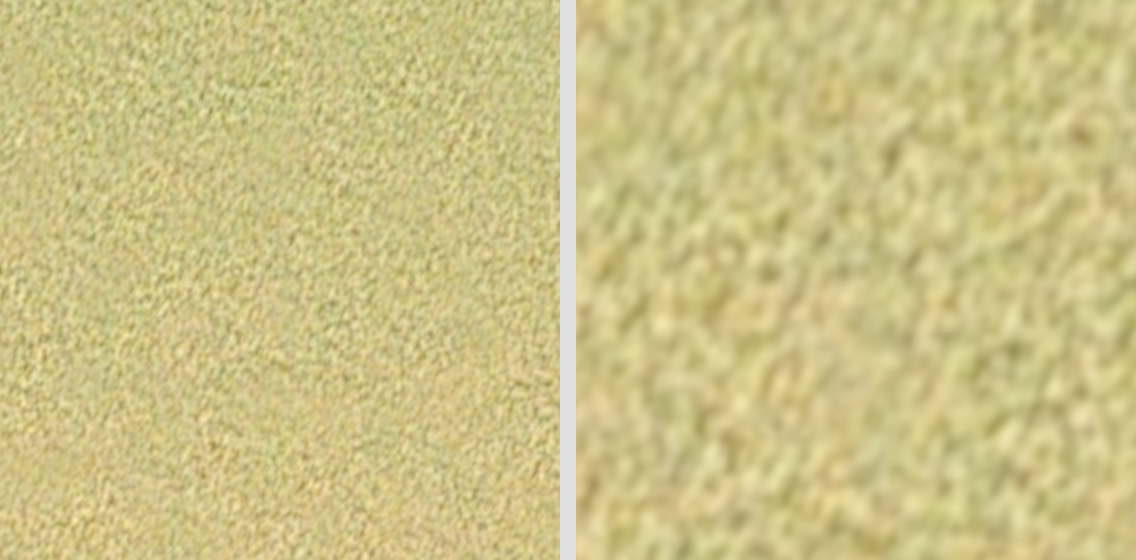
Left, the full canvas; right, a detail of the centre.
A WebGL 2 fragment shader for this texture:

```glsl
#version 300 es
precision highp float;

// Soft, pale straw-coloured sand: blurred grains leaning up and to the right,
// built from layered gradient noise with patchy contrast, small tint blotches
// and a slow drift from warm tan (bottom) to greenish straw (top).

uniform vec2 u_resolution;
out vec4 fragColor;

const float TAU = 6.28319;
const vec3 SAND = vec3(0.802, 0.760, 0.524);
const vec3 GRAIN_TONE = vec3(0.98, 1.0, 1.04);
const vec3 WARM_SHIFT = vec3(1.0, -0.15, 0.1);
const vec3 YELLOW_SHIFT = vec3(0.1, 0.1, -1.0);

float hash(vec2 cell, float seed) {
    vec3 q = fract(vec3(cell.xyx + seed * 17.3) * vec3(0.1031, 0.1030, 0.0973));
    q += dot(q, q.yzx + 33.33);
    return fract((q.x + q.y) * q.z);
}

// Contribution of one lattice corner: its random slope at the given offset.
float slopeAt(vec2 cell, vec2 offset, float seed) {
    float angle = TAU * hash(cell, seed);
    return dot(vec2(cos(angle), sin(angle)), offset);
}

// Gradient noise, centred on zero.
float gradientNoise(vec2 p, float seed) {
    vec2 cell = floor(p);
    vec2 f = fract(p);
    vec2 w = f * f * f * (f * (f * 6.0 - 15.0) + 10.0);
    vec2 e = vec2(1.0, 0.0);
    float low = mix(slopeAt(cell, f, seed),
                    slopeAt(cell + e.xy, f - e.xy, seed), w.x);
    float high = mix(slopeAt(cell + e.yx, f - e.yx, seed),
                     slopeAt(cell + e.xx, f - e.xx, seed), w.x);
    return mix(low, high, w.y);
}

// Coordinates across and along a direction, each with its own frequency.
vec2 leaning(vec2 p, float angle, vec2 frequency) {
    vec2 along = vec2(cos(angle), sin(angle));
    vec2 across = vec2(along.y, -along.x);
    return vec2(dot(p, across), dot(p, along)) * frequency;
}

// Two sizes of slanted grain plus a few rounder specks.
float grains(vec2 p) {
    float coarse = gradientNoise(leaning(p, 1.08, vec2(76.0, 51.0)), 1.0);
    float medium = gradientNoise(leaning(p, 1.28, vec2(97.0, 68.0)), 2.0);
    float specks = gradientNoise(leaning(p, 0.70, vec2(112.0, 96.0)), 3.0);
    return 0.72 * coarse + 0.58 * medium + 0.30 * specks;
}

void main() {
    vec2 p = gl_FragCoord.xy / u_resolution.y;

    // Calm and lively areas of grain, with the dark side slightly stronger
    float contrast = 0.195 * (1.0 + 0.8 * gradientNoise(p * 9.0, 4.0));
    float grain = grains(p);
    float light = contrast * (grain - 0.22 * (grain * grain - 0.035));
    light += 0.025 * gradientNoise(p * 14.0, 5.0);

    // Tint blotches, wider than the grains
    float warmth = 0.045 * gradientNoise(p * 34.0, 6.0)
                 + 0.030 * gradientNoise(p * 8.0, 7.0);
    float yellowness = 0.055 * gradientNoise(p * 40.0, 8.0)
                     + 0.030 * gradientNoise(p * 11.0, 9.0);

    // Slow drift over the height
    float height = gl_FragCoord.y / u_resolution.y - 0.5;
    warmth -= 0.036 * height;
    light -= 0.012 * height;

    vec3 colour = SAND + GRAIN_TONE * light
                + WARM_SHIFT * warmth + YELLOW_SHIFT * yellowness;
    fragColor = vec4(clamp(colour, 0.0, 1.0), 1.0);
}
```
